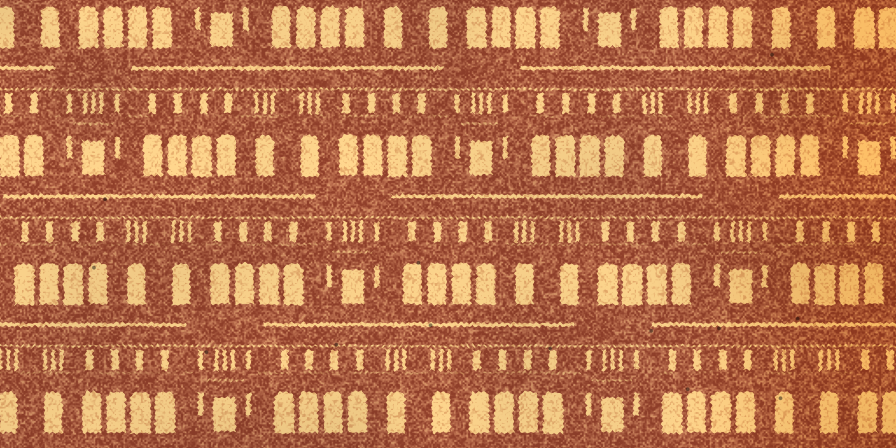
Write a Shadertoy shader that draws this pattern.

```glsl
float hash(vec2 p) {
    vec3 q = fract(p.xyx * 0.1031);
    q += dot(q, q.yzx + 33.33);
    return fract((q.x + q.y) * q.z);
}

float noise(vec2 p) {
    vec2 i = floor(p), f = fract(p);
    f = f * f * (3.0 - 2.0 * f);
    return mix(mix(hash(i), hash(i + vec2(1, 0)), f.x),
               mix(hash(i + vec2(0, 1)), hash(i + vec2(1, 1)), f.x), f.y);
}

float box(vec2 p, vec2 center, vec2 halfSize) {
    vec2 d = abs(p - center) - halfSize;
    return max(d.x, d.y);
}

// Box with rounded upper corners; y points down
float arch(vec2 p, vec2 center, vec2 halfSize) {
    vec2 q = p - center;
    float radius = q.y < 0.0 ? 5.5 : 0.0;
    vec2 d = abs(q) - halfSize + radius;
    return length(max(d, 0.0)) + min(max(d.x, d.y), 0.0) - radius;
}

// Three slim bars side by side
float tripleBar(vec2 p, float x) {
    float d = 1e3;
    for (int i = -1; i <= 1; i++)
        d = min(d, box(p, vec2(x + 7.0 * float(i), 36.5), vec2(1.6, 9.0)));
    return d;
}

// Half facade, mirrored about its door
float facade(vec2 p, float seed) {
    float d = min(tripleBar(p, 0.0), tripleBar(p, 147.0));
    for (int i = 0; i < 4; i++) {
        float k = float(i);
        float jitter = hash(vec2(seed, k)) - 0.5;
        d = min(d, arch(p, vec2(51.0 + 21.0 * k, 81.5 + jitter), vec2(8.2 + 0.8 * jitter, 17.5)));
        d = min(d, box(p, vec2(51.0 + 21.7 * k + jitter, 36.5), vec2(3.1, 8.5)));
    }
    d = min(d, arch(p, vec2(147.0, 81.5), vec2(7.6, 17.5)));
    d = min(d, box(p, vec2(0.0, 83.5), vec2(9.5, 14.5)));
    d = min(d, box(p, vec2(20.5, 36.5), vec2(1.9, 8.0)));
    return min(d, box(p, vec2(20.5, 74.5), vec2(2.1, 9.5)));
}

float coverage(float d, float blur) {
    return 1.0 - smoothstep(-blur, blur, d);
}

void mainImage(out vec4 fragColor, in vec2 fragCoord) {
    // The canvas is 384 threads tall, measured from the top
    vec2 p = vec2(fragCoord.x, iResolution.y - fragCoord.y) * 384.0 / iResolution.y;
    float blur = max(0.6, 288.0 / iResolution.y);

    // Stitch steps roughen every edge
    vec2 steps = abs(fract(p.yx / vec2(4.6, 5.0)) - 0.5) * 4.0 - 1.0;
    vec2 frayed = p + 0.65 * steps + 1.6 * (vec2(noise(p / 3.0), noise(p / 3.0 + 70.0)) - 0.5);

    // Each row moves left by a third of a facade
    float row = floor((p.y - 52.0) / 110.0);
    float along = frayed.x - 412.5 + 110.0 * row + 166.25;
    float x = mod(along, 332.5) - 166.25;
    vec2 local = vec2(abs(x), frayed.y - 52.0 - 110.0 * row);
    float seed = 7.0 * row + 3.0 * floor(along / 332.5) + sign(x) + 60.0;

    // Windows, roof line and cornices
    float cream = coverage(facade(local, seed), blur);
    cream = max(cream, coverage(box(local, vec2(133.0, 6.3), vec2(100.0, 1.5)), blur));
    float dash = 0.6 + 0.4 * cos(p.x * 1.3);
    float worn = smoothstep(0.2, 0.7, noise(p / vec2(11.0, 5.0)));
    cream = max(cream, dash * coverage(abs(local.y - 24.5) - 0.9, blur));
    cream = max(cream, 0.6 * dash * worn * step(28.0, local.x) * coverage(abs(local.y - 47.5) - 0.8, blur));
    cream = max(cream, 0.75 * dash * coverage(box(local, vec2(0.0, 54.0), vec2(17.0, 0.9)), blur));

    // Woven grain with scattered pale fibres
    float grain = 0.65 * noise(p / 1.5) + 0.35 * noise(p / 2.9 + 40.0);
    grain += 0.07 * cos(p.x * 1.43) * cos(p.y * 1.43);
    float fibre = smoothstep(0.67, 0.9, grain);
    vec3 ground = mix(vec3(0.55, 0.24, 0.16), vec3(0.74, 0.45, 0.32), smoothstep(0.2, 0.82, grain));
    ground = mix(ground, vec3(0.84, 0.60, 0.41), 0.75 * fibre);
    vec3 yarn = mix(vec3(0.89, 0.67, 0.42), vec3(0.965, 0.81, 0.535), smoothstep(0.12, 0.55, grain));
    vec3 color = mix(ground, yarn, clamp(cream * (0.92 + 0.16 * grain), 0.0, 1.0));

    // Uneven fading, warmer towards the right
    color *= 0.96 + 0.08 * noise(p / 75.0);
    float warmth = smoothstep(0.72, 1.0, fragCoord.x / iResolution.x);
    color *= mix(vec3(1.0), vec3(0.99, 0.89, 0.72), warmth);

    // Sparse dark specks
    vec2 cell = floor(p / 64.0);
    vec2 speck = (cell + 0.2 + 0.6 * vec2(hash(cell + 11.0), hash(cell + 29.0))) * 64.0;
    float stain = step(hash(cell + 53.0), 0.18) * coverage(length(p - speck) - 1.6, blur);
    color *= 1.0 - 0.45 * stain;

    fragColor = vec4(color, 1.0);
}
```
